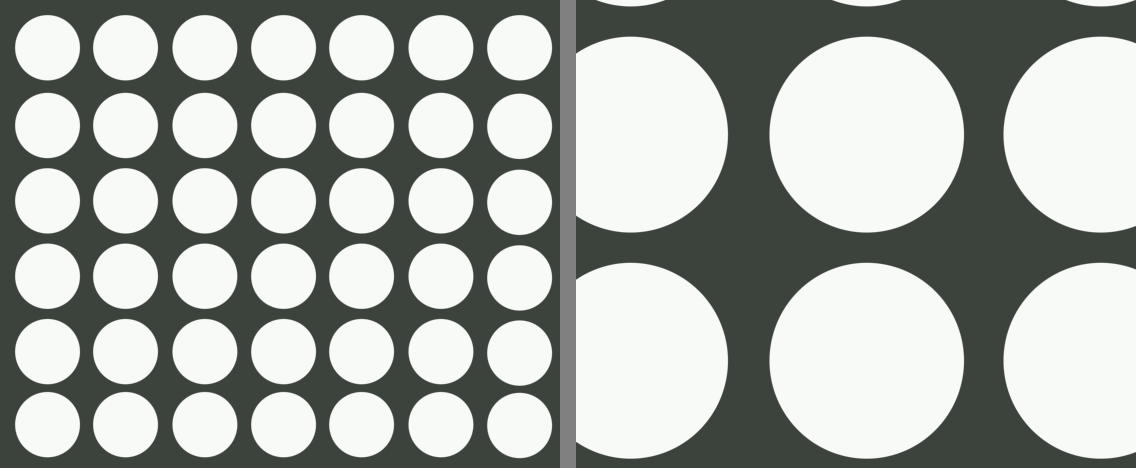
Left, the full canvas; right, a detail of the centre.
A WebGL 1 fragment shader for this pattern:

```glsl
precision highp float;
// Pale discs in a 7 by 6 grid on dark green-grey, with slight spacing irregularities.

uniform vec2 u_resolution;

// Lengths are fractions of the canvas width, measured from the top left.
#define GRID vec2(7.0, 6.0)
#define FIRST_CENTRE vec2(0.0849, 0.0853)
#define PITCH vec2(0.1405, 0.1346)
#define RADII vec2(0.0579, 0.0583)
#define COLUMN_NUDGE 0.0012
#define ROW_DROP 0.0042
#define LAST_COLUMN_SAG 0.0030
#define RIM_HEIGHT 0.0026
#define GROUND vec3(0.237, 0.262, 0.237)
#define DISC vec3(0.973, 0.980, 0.969)
#define RIM vec3(0.250, 0.262, 0.262)

// Centre of a disc, including the uneven spacing of rows and columns.
vec2 discCentre(vec2 cell) {
  vec2 centre = FIRST_CENTRE + cell * PITCH;

  // Every third column sits slightly to the left.
  centre.x -= COLUMN_NUDGE * (1.0 - step(0.5, abs(mod(cell.x, 3.0) - 1.0)));

  // Inner rows sit lower than an even spacing would put them.
  float inner = step(0.5, cell.y) * step(cell.y, GRID.y - 1.5);
  centre.y += ROW_DROP * inner;

  // The last column sags most around its middle.
  float lastColumn = step(GRID.x - 1.5, cell.x);
  centre.y += LAST_COLUMN_SAG * lastColumn * sin(3.14159 * cell.y / GRID.y);
  return centre;
}

// Approximate signed distance to an axis-aligned ellipse.
float ellipseDistance(vec2 p, vec2 radii) {
  return (length(p / radii) - 1.0) * min(radii.x, radii.y);
}

void main() {
  float pixel = 1.0 / u_resolution.x;
  vec2 p = vec2(gl_FragCoord.x, u_resolution.y - gl_FragCoord.y) * pixel;

  // Nearest disc, limited to the grid.
  vec2 cell = clamp(floor((p - FIRST_CENTRE) / PITCH + 0.5), vec2(0.0), GRID - 1.0);
  float d = ellipseDistance(p - discCentre(cell), RADII);
  float disc = 1.0 - smoothstep(-0.8 * pixel, 0.8 * pixel, d);

  // Faint cooler strip along the bottom edge.
  float height = gl_FragCoord.y * pixel;
  float rim = 1.0 - smoothstep(RIM_HEIGHT - 0.5 * pixel, RIM_HEIGHT + 0.5 * pixel, height);

  vec3 colour = mix(GROUND, RIM, rim);
  gl_FragColor = vec4(mix(colour, DISC, disc), 1.0);
}
```
